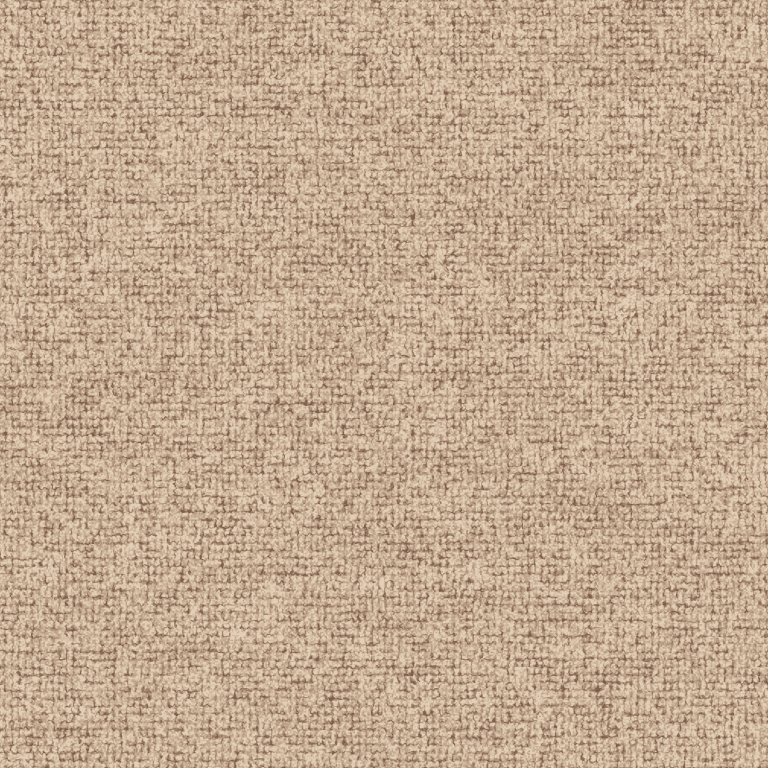
This texture is drawn by a WebGL 1 fragment shader. Its source:

```glsl
precision highp float;
// Beige woven upholstery cloth: small regular nubs with dark pits between threads.

uniform vec2 u_resolution;

#define ROWS 99.0
#define COLUMNS 113.0
#define GAP_WIDTH 0.165
#define ROW_GAP_DEPTH 0.74
#define COLUMN_GAP_DEPTH 0.52
#define PIT_DEPTH 0.56
#define NUB_TONE 0.92
#define GRAIN 0.86
#define SLUB 0.12
#define WOBBLE 0.30

const vec3 SHADOW = vec3(0.53, 0.41, 0.33);
const vec3 THREAD = vec3(0.75, 0.645, 0.545);
const vec3 HIGHLIGHT = vec3(0.87, 0.79, 0.69);

float hash(vec2 p) {
  vec3 q = fract(p.xyx * vec3(0.1031, 0.1030, 0.0973));
  q += dot(q, q.yzx + 33.33);
  return fract((q.x + q.y) * q.z);
}

float noise(vec2 p) {
  vec2 cell = floor(p);
  vec2 f = fract(p);
  f = f * f * (3.0 - 2.0 * f);
  float low = mix(hash(cell), hash(cell + vec2(1.0, 0.0)), f.x);
  float high = mix(hash(cell + vec2(0.0, 1.0)), hash(cell + 1.0), f.x);
  return mix(low, high, f.y);
}

// Soft dark groove around the nearest whole number
float groove(float x, float width) {
  float d = (x - floor(x + 0.5)) / width;
  return exp(-d * d);
}

float weave(vec2 p) {
  vec2 q = p * vec2(COLUMNS, ROWS);

  // Uneven threads: slow drift, fuzzy edges and slightly bowed nubs
  vec2 drift = vec2(noise(p * 34.0 + 11.0), noise(p * 30.0 + 57.0)) - 0.5;
  vec2 fuzz = vec2(noise(p * 330.0 + 5.0), noise(p * 330.0 + 91.0)) - 0.5;
  q += WOBBLE * drift + 0.38 * fuzz;
  q.y += 0.06 * cos(6.2832 * q.x);

  // Grooves between rows break up along their length
  float line = floor(q.y + 0.5);
  float rowDepth = noise(vec2(q.x * 1.2, line * 7.0 + 3.0));
  float rowGap = groove(q.y, GAP_WIDTH) * smoothstep(0.1, 0.9, rowDepth);

  // Upright grooves shift a little from row to row
  float row = floor(q.y);
  float x = q.x + 0.45 * noise(vec2(p.x * 16.0, row * 5.0 + 40.0));
  float column = floor(x + 0.5);
  float columnDepth = hash(vec2(column, row + 130.0));
  float columnGap = groove(x, GAP_WIDTH) * columnDepth;

  // Short dark pits sit low in each upright groove
  float pitHeight = (fract(q.y) - 0.30) / 0.30;
  float pit = groove(x, 0.21) * exp(-pitHeight * pitHeight);
  pit *= smoothstep(0.25, 0.95, hash(vec2(column + 61.0, row + 9.0)));

  return NUB_TONE - ROW_GAP_DEPTH * rowGap
    - COLUMN_GAP_DEPTH * columnGap - PIT_DEPTH * pit;
}

void main() {
  vec2 p = gl_FragCoord.xy / u_resolution.y;
  float tone = weave(p);

  // Thin slubs along the rows and broad faint clouds
  tone += SLUB * (noise(p * vec2(17.0, 99.0) + 17.0) - 0.5);
  tone += SLUB * 0.45 * (noise(p * vec2(9.0, 20.0) + 71.0) - 0.5);

  // Fibre grain
  float grain = 0.35 * noise(p * 300.0 + 23.0) + 0.65 * noise(p * 505.0 + 64.0);
  tone += GRAIN * (grain - 0.5);

  tone = clamp(tone, -0.1, 1.05);
  vec3 color = tone < 0.65
    ? mix(SHADOW, THREAD, tone / 0.65)
    : mix(THREAD, HIGHLIGHT, (tone - 0.65) / 0.35);
  gl_FragColor = vec4(color, 1.0);
}
```
